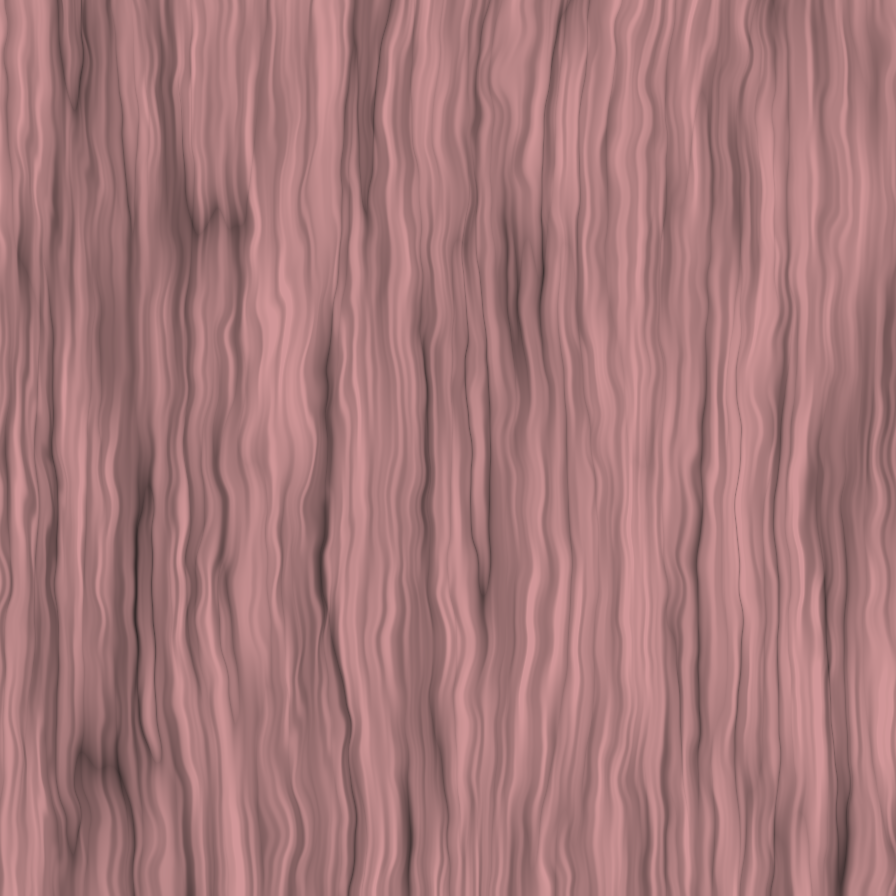
A Shadertoy shader for this texture:

```glsl
#define DARK vec3(0.22, 0.17, 0.17)
#define LIGHT vec3(0.82, 0.59, 0.595)
#define BASE_TONE 0.79
#define FOLD_DEPTH 0.26
#define CREVICE_DEPTH 0.46
#define BROAD_CONTRAST 0.21
#define STRAND_CONTRAST 0.24
#define FIBRE_CONTRAST 0.32
#define LEAN 0.035
#define WIGGLE 0.010
#define HIGHLIGHT 0.94

float hash(vec2 p) {
    return fract(sin(dot(p, vec2(127.1, 311.7))) * 43758.5453);
}

// Smooth value noise, 0 to 1
float noise(vec2 p) {
    vec2 i = floor(p), f = fract(p);
    vec2 u = f * f * f * (f * (f * 6.0 - 15.0) + 10.0);
    return mix(mix(hash(i), hash(i + vec2(1, 0)), u.x),
               mix(hash(i + vec2(0, 1)), hash(i + vec2(1, 1)), u.x), u.y);
}

// Noise centred on zero
float wave(vec2 p) {
    return noise(p) - 0.5;
}

// Distance-like value that is zero along thin branching lines
float valley(vec2 p) {
    return abs(wave(p) + 0.5 * wave(p * 2.0 + 17.3));
}

// Bend the vertical grain sideways
vec2 bendGrain(vec2 p) {
    float lean = LEAN * wave(p * vec2(5.0, 2.5) + 5.0);
    float wiggle = WIGGLE * wave(p * vec2(18.0, 14.0) + 31.0);
    wiggle += 0.4 * WIGGLE * wave(p * vec2(36.0, 32.0) + 53.0);
    return vec2(p.x + lean + wiggle, p.y);
}

// Fine fibres with their own small ripples
float fibres(vec2 q) {
    q.x += 0.9 * WIGGLE * wave(q * vec2(30.0, 22.0) + 61.0);
    return 0.8 * wave(q * vec2(120.0, 5.0) + 41.0) + wave(q * vec2(210.0, 7.0) + 67.0);
}

// Level off the brightest tones softly
float softenHighlights(float tone) {
    return -log(exp(-14.0 * tone) + exp(-14.0 * HIGHLIGHT)) / 14.0;
}

float grainTone(vec2 p) {
    vec2 q = bendGrain(p);
    // Stagger neighbouring strands along the grain
    q.y += 0.5 * noise(vec2(q.x * 7.0, 3.5));

    // Rounded folds with soft valleys between them
    float fold = 1.0 - exp(-6.0 * valley(q * vec2(34.0, 1.8) + 71.0));
    float tone = BASE_TONE + FOLD_DEPTH * (fold - 0.57);

    // Broad shading and strands
    tone += BROAD_CONTRAST * wave(q * vec2(11.0, 1.5) + 11.0);
    tone += STRAND_CONTRAST * wave(q * vec2(62.0, 4.0) + 23.0);
    tone = softenHighlights(tone) + FIBRE_CONTRAST * fibres(q);

    // Dark crevices in soft shadow that fade along their length
    float gap = valley(q * vec2(22.0, 1.3) + 97.0);
    float crevice = 0.45 * exp(-8.0 * gap) + 0.55 * exp(-32.0 * gap);
    float gate = smoothstep(0.2, 0.75, noise(q * vec2(10.0, 2.0) + 83.0));
    return tone - CREVICE_DEPTH * crevice * gate;
}

void mainImage(out vec4 fragColor, in vec2 fragCoord) {
    vec2 uv = fragCoord / iResolution.y;
    float tone = clamp(grainTone(uv), 0.0, 1.0);
    fragColor = vec4(mix(DARK, LIGHT, tone), 1.0);
}
```
